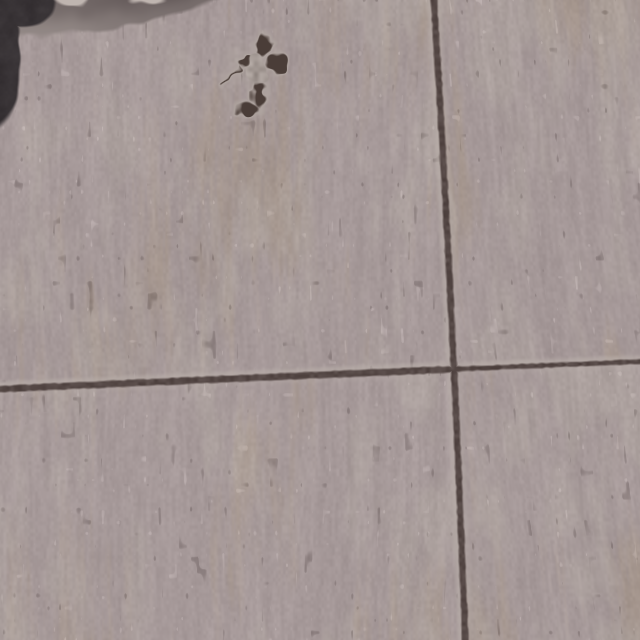
Reproduce this texture procedurally as a WebGL 2 fragment shader.

```glsl
#version 300 es
precision highp float;
// Wood-look floor tiles meeting at one cross of slightly skewed dark joints.
// Joints come from a repeated tile grid; stretched value noise makes the grain,
// and noise-warped ellipses make a chipped spot and dark debris in a corner.
uniform vec2 u_resolution;
out vec4 fragColor;

const vec3 MAUVE = vec3(0.65, 0.60, 0.60);
const vec3 PALE = vec3(0.69, 0.65, 0.63);
const vec3 TAN = vec3(0.64, 0.58, 0.54);
const vec3 GROUT = vec3(0.33, 0.28, 0.27);
const vec3 CHIP = vec3(0.29, 0.24, 0.22);
const vec3 DEBRIS = vec3(0.22, 0.20, 0.21);
const float TILE_SIZE = 0.9;

float hash(vec2 p) {
  vec3 q = fract(vec3(p.xyx) * 0.1031);
  q += dot(q, q.yzx + 33.33);
  return fract((q.x + q.y) * q.z);
}

float noise(vec2 p) {
  vec2 i = floor(p), f = fract(p);
  f = f * f * (3.0 - 2.0 * f);
  return mix(mix(hash(i), hash(i + vec2(1, 0)), f.x),
             mix(hash(i + vec2(0, 1)), hash(i + vec2(1, 1)), f.x), f.y);
}

float fbm(vec2 p) {
  float sum = 0.0, amp = 0.5;
  for (int i = 0; i < 4; i++) {
    sum += amp * noise(p);
    p = p * 2.03 + 17.0;
    amp *= 0.5;
  }
  return sum;
}

// Coverage of the region where the signed distance is negative.
float cover(float d, float soft) {
  return 1.0 - smoothstep(-soft, soft, d);
}

float ellipse(vec2 p, vec2 center, vec2 radius) {
  return (length((p - center) / radius) - 1.0) * min(radius.x, radius.y);
}

float segment(vec2 p, vec2 a, vec2 b) {
  vec2 ab = b - a;
  return length(p - a - ab * clamp(dot(p - a, ab) / dot(ab, ab), 0.0, 1.0));
}

// Skewed canvas position measured from the crossing of the joints.
vec2 floorSpace(vec2 p) {
  return vec2(p.x - 0.727 + 0.037 * p.y + 0.012 * p.y * p.y,
              p.y - 0.392 - 0.046 * p.x + 0.003 * p.x * p.x);
}

vec3 tileColor(vec2 p, vec2 id) {
  vec2 g = p + id * 7.3 + 20.0;
  g.x += 0.025 * fbm(g * vec2(5.0, 3.0)) + 0.09 * p.y * step(0.0, id.x);
  float patches = fbm(g * vec2(8.0, 3.0));
  float streak = fbm(g * vec2(70.0, 5.0));
  float fiber = noise(g * vec2(190.0, 24.0));
  float speck = noise(g * vec2(240.0, 170.0));
  vec3 c = mix(MAUVE, TAN, 0.85 * smoothstep(0.46, 0.68, 0.65 * patches + 0.35 * streak));
  c = mix(c, PALE, 0.55 * smoothstep(0.42, 0.72, fbm(g * vec2(26.0, 9.0) + 40.0)));
  c += 0.055 * (streak - 0.47) + 0.030 * (fiber - 0.5) + 0.030 * (speck - 0.5);
  // Sparse short pores with a light lip.
  float pore = noise(g * vec2(110.0, 52.0) + 9.0);
  c -= 0.10 * smoothstep(0.88, 0.99, pore);
  c += 0.06 * smoothstep(0.90, 0.99, noise(g * vec2(120.0, 60.0) + 71.0));
  return c + 0.012 * (hash(id + 30.0) - 0.5);
}

// Dark joints with a worn pale rim, stronger on the left and upper edges.
vec3 addJoints(vec3 c, vec2 q, vec2 p, float soft) {
  vec2 d = (fract(q / TILE_SIZE + 0.5) - 0.5) * TILE_SIZE;
  float wear = noise(p * 130.0) - 0.5;
  vec2 halfWidth = vec2(0.0050, mix(0.0052, 0.0036, smoothstep(0.68, 0.74, p.x)));
  vec2 edge = abs(d) - halfWidth - 0.0016 * wear;
  vec2 side = vec2(d.x < 0.0 ? 1.0 : 0.5, d.y > 0.0 ? 1.0 : 0.35);
  vec2 rim = side * (1.0 - smoothstep(0.002, 0.011, edge + 0.003 * wear));
  c = mix(c, PALE + 0.035, 0.6 * max(rim.x, rim.y));
  vec3 grout = GROUT + 0.08 * (noise(p * 160.0 + 5.0) - 0.5);
  return mix(c, grout, cover(min(edge.x, edge.y), soft + 0.0013));
}

vec3 addChip(vec3 c, vec2 p, float soft) {
  vec4 flakes[5] = vec4[5](
    vec4(0.412, 0.928, 0.012, 0.015), vec4(0.434, 0.901, 0.014, 0.014),
    vec4(0.403, 0.850, 0.010, 0.020), vec4(0.386, 0.827, 0.014, 0.010),
    vec4(0.383, 0.904, 0.010, 0.007));
  vec2 w = p + 0.012 * (vec2(noise(p * 90.0), noise(p * 90.0 + 31.0)) - 0.5);
  float dark = segment(w, vec2(0.349, 0.870), vec2(0.376, 0.894)) - 0.0016;
  for (int i = 0; i < 5; i++) dark = min(dark, ellipse(w, flakes[i].xy, flakes[i].zw));
  c = mix(c, PALE, 0.8 * cover(dark - 0.004, 0.004));
  c = mix(c, CHIP, cover(dark, soft + 0.001));
  float core = ellipse(w, vec2(0.402, 0.892), vec2(0.017, 0.024));
  return mix(c, PALE + 0.03 - 0.16 * noise(p * 120.0), cover(core, soft + 0.001));
}

// Grey curled edge and dark scraps at the upper left.
vec3 addDebris(vec3 c, vec2 p, float soft) {
  vec2 w = p + 0.010 * (vec2(noise(p * 45.0), noise(p * 45.0 + 13.0)) - 0.5);
  float band = 0.942 + 0.48 * p.x * p.x - w.y;
  float shade = smoothstep(0.0, 0.045, -band) * 0.5 + smoothstep(0.05, 0.32, p.x) * 0.5;
  c = mix(c, mix(vec3(0.57, 0.53, 0.52), vec3(0.36, 0.32, 0.32), shade), cover(band, soft + 0.003));
  float scraps = min(ellipse(w, vec2(-0.005, 0.900), vec2(0.036, 0.100)),
                     ellipse(w, vec2(0.030, 0.992), vec2(0.055, 0.038)));
  c = mix(c, DEBRIS + 0.07 * (fbm(p * 60.0) - 0.5), cover(scraps, soft + 0.0015));
  float glints = min(ellipse(w, vec2(0.110, 1.0), vec2(0.026, 0.012)),
                     ellipse(w, vec2(0.230, 1.0), vec2(0.024, 0.008)));
  return mix(c, PALE + 0.06, cover(glints, soft + 0.001));
}

void main() {
  vec2 p = gl_FragCoord.xy / u_resolution;
  float soft = 0.7 / min(u_resolution.x, u_resolution.y);
  vec2 q = floorSpace(p);
  vec3 c = tileColor(p, floor(q / TILE_SIZE));
  c = addJoints(c, q, p, soft);
  c = addChip(c, p, soft);
  fragColor = vec4(addDebris(c, p, soft), 1.0);
}
```
